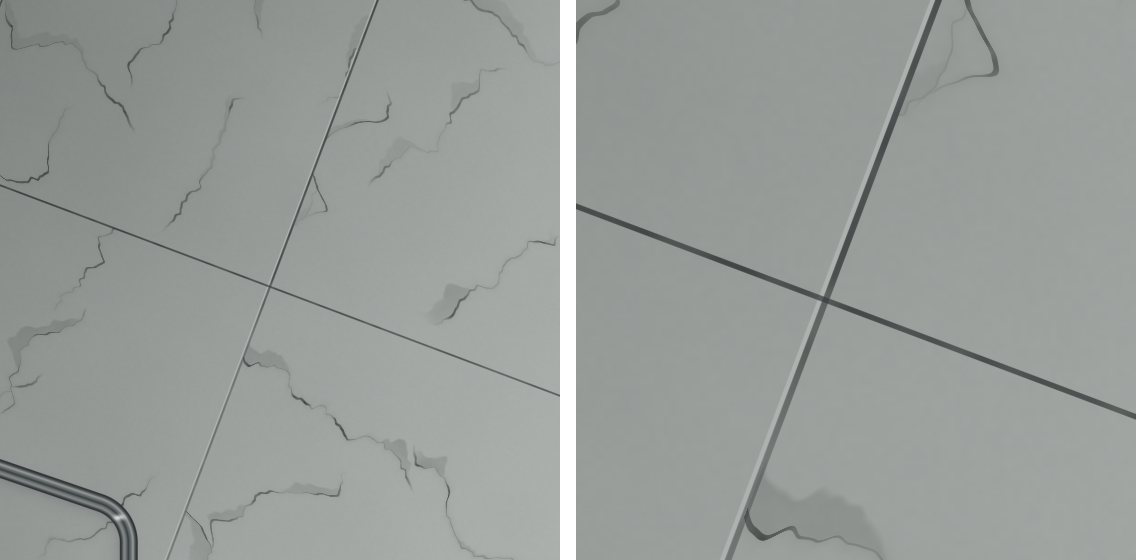
Left: the whole. Right: its middle third, enlarged.
Write a WebGL 2 fragment shader that draws this texture.

```glsl
#version 300 es
precision highp float;
// Large pale marble floor tiles on a tilted grid with thin dark grout.
// Every tile gets its own hashed set of wandering veins with smoky patches;
// a bent chrome tube lies over the lower left corner.

uniform vec2 u_resolution;
out vec4 fragColor;

float hash(vec2 p) {
    vec3 q = fract(vec3(p.xyx) * 0.1031);
    q += dot(q, q.yzx + 33.33);
    return fract((q.x + q.y) * q.z);
}

float noise(vec2 p) {
    vec2 i = floor(p), f = fract(p);
    f = f * f * (3.0 - 2.0 * f);
    return mix(mix(hash(i), hash(i + vec2(1, 0)), f.x),
               mix(hash(i + vec2(0, 1)), hash(i + vec2(1, 1)), f.x), f.y);
}

float fbm(vec2 p) {
    float sum = 0.0, amp = 0.5;
    for (int i = 0; i < 4; i++) {
        sum += amp * noise(p);
        p = p * 2.1 + 17.3;
        amp *= 0.5;
    }
    return sum;
}

// Smooth coverage of a band of the given half width
float band(float d, float halfWidth, float aa) {
    return 1.0 - smoothstep(halfWidth - aa, halfWidth + aa, abs(d));
}

// One vein along x: returns dark line strength and smoky patch strength
vec2 vein(vec2 p, float halfLength, float seed, float aa) {
    float wander = 0.12 * (noise(vec2(p.x * 9.0, seed)) - 0.5)
                 + 0.030 * (noise(vec2(p.x * 32.0, seed + 5.0)) - 0.5)
                 + 0.008 * (noise(vec2(p.x * 120.0, seed + 9.0)) - 0.5);
    float d = p.y - wander;
    float ends = 1.0 - smoothstep(0.75, 1.0, abs(p.x) / halfLength);
    float press = smoothstep(0.3, 0.75, noise(vec2(p.x * 24.0, seed + 13.0)));
    float line = band(d, mix(0.0007, 0.0022, press), aa) * mix(0.25, 0.9, press);
    line *= 0.65 + 0.35 * noise(p * 180.0 + seed);
    float halo = 0.16 * exp(-abs(d) / 0.005);

    // Smoke fills one side of the line and stops at a ragged edge
    float reach = 0.075 * (noise(vec2(p.x * 14.0, seed + 21.0)) - 0.48)
                + 0.010 * (noise(p * 70.0 + seed) - 0.5);
    float smoke = smoothstep(-0.002, 0.001, d) * smoothstep(0.0, 0.007, reach - d);
    smoke *= 0.12 + 0.28 * fbm(p * 28.0 + seed);
    return ends * vec2(line, max(halo, smoke));
}

// Veins of one tile, spread evenly and turned into two main directions
vec2 tileVeins(vec2 local, vec2 id, vec2 size, float aa) {
    vec2 ink = vec2(0);
    for (int i = 0; i < 6; i++) {
        float k = float(i);
        float seed = floor(200.0 * hash(id * 3.7 + k * 11.3 + 41.0)) + k * 31.0;
        float pick = hash(vec2(seed, 4.0));
        vec2 start = vec2(hash(id + 61.0), hash(id + 87.0));
        vec2 center = size * fract(start + k * vec2(0.755, 0.57));
        float angle = (pick < 0.5 ? 1.15 : -0.45) + 0.7 * (hash(vec2(seed, 7.0)) - 0.5);
        float c = cos(angle), s = sin(angle);
        vec2 p = local - center;
        p = vec2(c * p.x + s * p.y, c * p.y - s * p.x);
        float strength = mix(0.4, 1.0, hash(vec2(seed, 15.0)));
        ink = max(ink, strength * vein(p, mix(0.1, 0.24, pick), seed, aa));
    }
    return ink;
}

// Signed offset from the tube axis: straight, then a bend, then straight down
float tubeOffset(vec2 p) {
    p -= vec2(0.155, 0.031);
    if (dot(p, vec2(0.946, -0.324)) < 0.0) return dot(p, vec2(0.324, 0.946)) - 0.075;
    return (p.y < 0.0 ? p.x : length(p)) - 0.075;
}

void main() {
    vec2 uv = gl_FragCoord.xy / u_resolution;
    float aa = 0.8 / u_resolution.y;

    // Grey stone, lit from the lower right
    float light = 0.6 * uv.x + 0.4 * (1.0 - uv.y);
    float grey = 0.50 + 0.24 * light - 0.06 * light * light;
    grey += 0.03 * (fbm(uv * 5.0) - 0.47) + 0.008 * (noise(uv * 230.0) - 0.5);
    vec3 color = grey + vec3(-0.007, 0.013, 0.003);

    // Tilted tile grid with slight foreshortening
    vec2 p = uv - vec2(0.482, 0.488);
    vec2 grid = vec2(dot(p, vec2(0.936, -0.352)), dot(p, vec2(0.352, 0.936)));
    grid.x -= 0.08 * grid.x * grid.x;
    vec2 size = vec2(0.66, 0.75);
    vec2 id = floor(grid / size);
    vec2 ink = tileVeins(grid - id * size, id, size, aa);
    color = mix(color, vec3(0.34, 0.36, 0.35), ink.y);
    color = mix(color, vec3(0.20, 0.21, 0.20), ink.x);

    // Grout: the steep joint has a bright lip and pales lower down
    vec2 joint = grid - size * round(grid / size);
    float upper = smoothstep(-0.12, 0.06, grid.y);
    float worn = 0.8 + 0.2 * noise(grid * 60.0);
    color = mix(color, vec3(0.71, 0.73, 0.72), 0.7 * band(joint.x + 0.003, 0.0016, aa));
    color = mix(color, vec3(0.24, 0.25, 0.25), worn * mix(0.5, 0.9, upper) * band(joint.x, 0.0019, aa));
    float fade = mix(0.95, 0.75, smoothstep(-0.3, 0.5, grid.x));
    color = mix(color, vec3(0.22, 0.23, 0.23), worn * fade * band(joint.y, 0.0016, aa));

    // Chrome tube: dark rims, grey body, reflected streaks and a glint
    float offset = tubeOffset(uv);
    float across = offset / 0.016;
    vec3 chrome = mix(vec3(0.38, 0.40, 0.40), vec3(0.19, 0.20, 0.21), smoothstep(0.5, 0.95, abs(across)));
    chrome += 0.18 * exp(-pow((across - 0.45) / 0.16, 2.0));
    chrome -= 0.14 * exp(-pow((across + 0.05) / 0.14, 2.0));
    chrome += 0.12 * exp(-pow((across + 0.5) / 0.2, 2.0));
    chrome += 0.5 * exp(-pow(length((uv - vec2(0.213, 0.076)) / vec2(0.009, 0.005)), 2.0));
    color *= 1.0 - 0.15 * exp(-abs(offset + 0.012) / 0.012);
    color = mix(color, chrome, band(offset, 0.016, aa));

    fragColor = vec4(color, 1.0);
}
```
